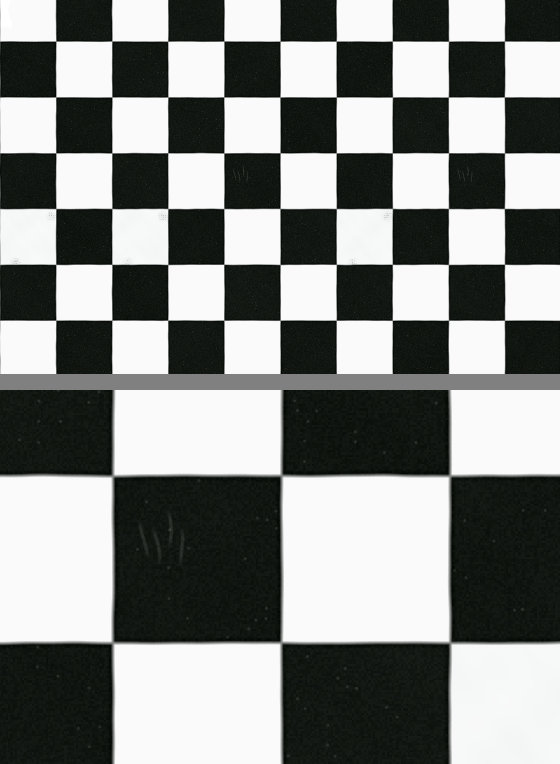
Top: the whole. Bottom: its middle third, enlarged.
Write a WebGL 1 fragment shader that draws this pattern.

```glsl
precision highp float;
// Black and white checkerboard print with grainy ink, faint scratches and smudged tiles.

uniform vec2 u_resolution;

const vec2 PITCH = vec2(0.1002, 0.1492);   // tile size as a share of the canvas
const float TOP_CROP = 0.254;              // part of the top row that is cut off
const vec3 PAPER = vec3(0.982, 0.982, 0.982);
const vec3 INK = vec3(0.066, 0.086, 0.068);

float hash(vec2 p) {
  vec3 q = fract(vec3(p.xyx) * 0.1031);
  q += dot(q, q.yzx + 33.33);
  return fract((q.x + q.y) * q.z);
}

// Signed distance to the nearest grid line, changing sign from tile to tile.
float alternate(float x) {
  return 0.5 - abs(mod(x + 0.5, 2.0) - 1.0);
}

float softSign(float d, float width) {
  return clamp(d / width, -1.0, 1.0);
}

// Cellular dots: one random point per cell, kept only in a share of the cells.
float specks(vec2 p, float density, float radius) {
  vec2 cell = floor(p);
  vec2 point = 0.3 + 0.4 * vec2(hash(cell + 3.7), hash(cell + 19.1));
  float present = step(1.0 - density, hash(cell + 41.3));
  return present * (1.0 - smoothstep(radius * 0.4, radius, length(fract(p) - point)));
}

// Smooth drift from layered sines, about -1 to 1.
float drift(vec2 p) {
  return 0.5 * sin(p.x * 2.3 + 1.7 * sin(p.y * 1.9))
       + 0.3 * sin(p.y * 4.1 + 1.3 * sin(p.x * 3.7))
       + 0.2 * sin(p.x * 7.9 - p.y * 6.3);
}

float isTile(vec2 tile, vec2 target) {
  vec2 d = abs(tile - target);
  return step(max(d.x, d.y), 0.5);
}

float blob(vec2 p, vec2 center, float radius) {
  return 1.0 - smoothstep(0.0, radius, length(p - center));
}

// Thin, slightly bent upright strokes.
float scratches(vec2 p) {
  float sum = 0.0;
  for (int i = 0; i < 4; i++) {
    float k = float(i);
    vec2 q = p - vec2(0.18 + 0.075 * k, 0.38 + 0.06 * sin(k * 2.4));
    float bend = 0.015 * sin(q.y * 14.0 + k) + 0.1 * q.y;
    float along = 1.0 - smoothstep(0.05, 0.13, abs(q.y));
    sum += along * (1.0 - smoothstep(0.004, 0.016, abs(q.x - bend)));
  }
  return sum;
}

vec3 inkColor(vec2 g, vec2 tile, vec2 local, float rim) {
  float tone = 0.012 * (hash(tile + 7.0) - 0.5) + 0.005 * drift(g * 2.0);
  float grain = 0.035 * (hash(floor(g * 72.0)) - 0.5);
  float dots = 0.09 * specks(g * 17.0, 0.06, 0.22);
  float scratched = isTile(tile, vec2(4.0, 3.0)) + isTile(tile, vec2(8.0, 3.0));
  float marks = 0.09 * scratched * scratches(local);
  float edge = 0.035 * (1.0 - smoothstep(0.015, 0.04, rim));
  return INK + tone + grain + dots + marks - edge;
}

vec3 paperColor(vec2 g, vec2 tile, vec2 local) {
  float smudged = isTile(tile, vec2(0.0, 4.0)) + isTile(tile, vec2(2.0, 4.0))
                + isTile(tile, vec2(6.0, 4.0));
  float haze = 0.014 + 0.007 * drift(g * 3.0);
  float spots = blob(local, vec2(0.91, 0.13), 0.13) + blob(local, vec2(0.28, 0.97), 0.13);
  float dirt = spots * (0.05 + 0.16 * specks(g * 30.0, 0.6, 0.45));
  vec3 color = PAPER - smudged * (haze * vec3(1.2, 0.9, 0.9) + dirt);
  // Bare strip in the upper left corner
  float strip = 0.19 + 0.035 * sin(g.y * 11.0);
  float bare = (1.0 - smoothstep(strip - 0.02, strip, g.x)) * (1.0 - smoothstep(0.7, 0.78, g.y));
  return mix(color, vec3(1.0), bare);
}

void main() {
  // Grid coordinates, counted from the upper left
  vec2 uv = gl_FragCoord.xy / u_resolution;
  vec2 g = vec2(uv.x, 1.0 - uv.y) / PITCH + vec2(0.0, TOP_CROP);
  vec2 pixel = 1.0 / (u_resolution * PITCH);
  vec2 tile = floor(g);
  vec2 local = fract(g);

  // Slightly uneven tile edges
  vec2 edgeG = g + 0.004 * vec2(drift(g.yx * 2.7), drift(g * 2.7 + 5.0));
  vec2 d = vec2(alternate(edgeG.x), alternate(edgeG.y));
  vec2 width = max(vec2(0.013), 0.6 * pixel);
  float white = 0.5 + 0.5 * softSign(d.x, width.x) * softSign(d.y, width.y);

  float rim = min(abs(d.x), abs(d.y));
  vec3 color = mix(inkColor(g, tile, local, rim), paperColor(g, tile, local), white);
  gl_FragColor = vec4(clamp(color, 0.0, 1.0), 1.0);
}
```
